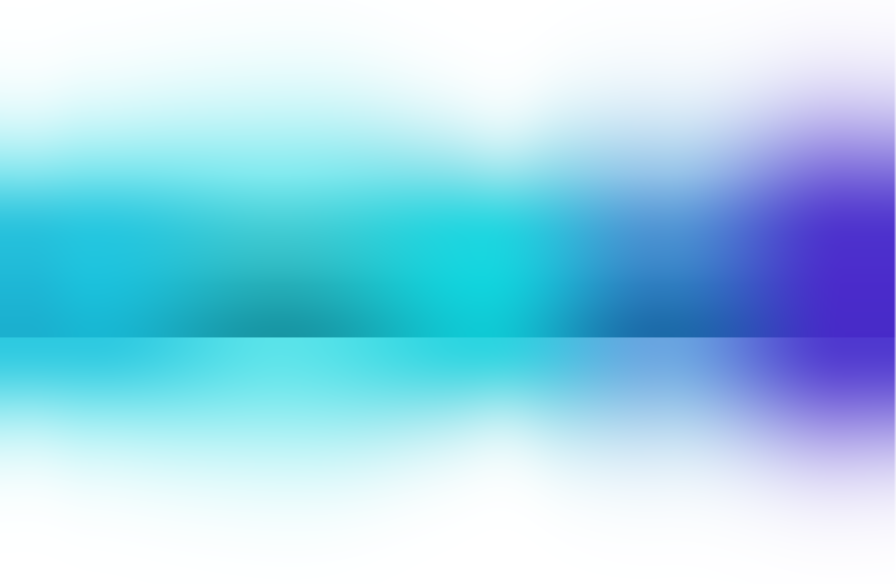
A WebGL 1 fragment shader for this background:

```glsl
precision highp float;
// Soft studio backdrop: a glowing cyan-to-violet wall meeting a pale floor at a crisp horizon.

uniform vec2 u_resolution;

const float HORIZON = 0.42216;    // height of the wall-floor seam
const float WALL_PLATEAU = 0.16;  // wall height that stays fully coloured
const float WALL_SPREAD = 1.1;    // softness of the wall fade relative to the floor
const float FALLOFF = 2.1;        // steepness of the fades into white
const float GLOW_LOW = 0.09;      // wall height where rich tones start to lighten
const float GLOW_HIGH = 0.28;     // wall height where only light tones remain
const float PALE_REACH = 0.2;     // distance over which light tones turn pale
const float SHADOW_HEIGHT = 0.075;
const vec3 SHADOW_TINT = vec3(2.5, 1.0, 0.8); // channel absorption of the seam shadow
const vec3 NOTCH = vec3(0.566, 0.045, 0.014); // white notch: position, width, depth
const vec3 SCALLOP = vec3(0.04, 0.25, 0.005); // ripple of the fade: offset, period, depth
const float RIM_X = 0.9984;       // start of the thin bright rim on the right
const float RIM_STRENGTH = 0.5;
const vec3 WHITE = vec3(1.0);

// Horizontal positions of the six colour stops
const float X_EDGE = 0.03;
const float X_SKY = 0.104;
const float X_TEAL = 0.3125;
const float X_AQUA = 0.538;
const float X_BLUE = 0.74;
const float X_VIOLET = 0.945;

// Light tones: rgb, with the vertical fade distance in alpha
const vec4 LIGHT_EDGE = vec4(0.18, 0.79, 0.88, 0.162);
const vec4 LIGHT_SKY = vec4(0.18, 0.79, 0.88, 0.174);
const vec4 LIGHT_TEAL = vec4(0.35, 0.89, 0.915, 0.203);
const vec4 LIGHT_AQUA = vec4(0.17, 0.835, 0.88, 0.158);
const vec4 LIGHT_BLUE = vec4(0.41, 0.645, 0.88, 0.183);
const vec4 LIGHT_VIOLET = vec4(0.31, 0.22, 0.81, 0.194);

// Pale tones far from the seam
const vec4 PALE_EDGE = vec4(0.24, 0.86, 0.90, 1.0);
const vec4 PALE_SKY = vec4(0.25, 0.87, 0.905, 1.0);
const vec4 PALE_TEAL = vec4(0.35, 0.89, 0.915, 1.0);
const vec4 PALE_AQUA = vec4(0.25, 0.80, 0.86, 1.0);
const vec4 PALE_BLUE = vec4(0.41, 0.68, 0.87, 1.0);
const vec4 PALE_VIOLET = vec4(0.31, 0.22, 0.81, 1.0);

// Rich tones low on the wall: rgb, with the seam shadow strength in alpha
const vec4 RICH_EDGE = vec4(0.12, 0.725, 0.845, 0.05);
const vec4 RICH_SKY = vec4(0.11, 0.765, 0.87, 0.06);
const vec4 RICH_TEAL = vec4(0.16, 0.71, 0.745, 0.17);
const vec4 RICH_AQUA = vec4(0.07, 0.84, 0.875, 0.06);
const vec4 RICH_BLUE = vec4(0.20, 0.51, 0.775, 0.18);
const vec4 RICH_VIOLET = vec4(0.295, 0.17, 0.797, 0.02);

// Smooth horizontal gradient through the six stops
vec4 gradientAcross(float x, vec4 edge, vec4 sky, vec4 teal, vec4 aqua, vec4 blue, vec4 violet) {
  vec4 tone = mix(edge, sky, smoothstep(X_EDGE, X_SKY, x));
  tone = mix(tone, teal, smoothstep(X_SKY, X_TEAL, x));
  tone = mix(tone, aqua, smoothstep(X_TEAL, X_AQUA, x));
  tone = mix(tone, blue, smoothstep(X_AQUA, X_BLUE, x));
  return mix(tone, violet, smoothstep(X_BLUE, X_VIOLET, x));
}

// Bell-shaped falloff from 1 at zero distance
float bell(float dist, float spread) {
  return exp(-pow(abs(dist) / spread, FALLOFF));
}

void main() {
  vec2 uv = gl_FragCoord.xy / u_resolution;
  vec2 halfPixel = 0.5 / u_resolution;
  float rise = uv.y - HORIZON;
  float floorDepth = max(-rise, 0.0);
  float wallHeight = max(rise, 0.0);
  float fadeHeight = max(rise - WALL_PLATEAU, 0.0);

  vec4 light = gradientAcross(uv.x, LIGHT_EDGE, LIGHT_SKY, LIGHT_TEAL,
                              LIGHT_AQUA, LIGHT_BLUE, LIGHT_VIOLET);
  vec3 pale = gradientAcross(uv.x, PALE_EDGE, PALE_SKY, PALE_TEAL,
                             PALE_AQUA, PALE_BLUE, PALE_VIOLET).rgb;
  vec4 rich = gradientAcross(uv.x, RICH_EDGE, RICH_SKY, RICH_TEAL,
                             RICH_AQUA, RICH_BLUE, RICH_VIOLET);

  // Fade distance with a scalloped outline
  float ripple = 0.5 + 0.5 * cos(6.28319 * (uv.x - SCALLOP.x) / SCALLOP.y);
  float spread = light.a - SCALLOP.z * ripple - NOTCH.z * bell(uv.x - NOTCH.x, NOTCH.y);

  // Light tones turn pale on the way into white
  float paleness = smoothstep(0.0, PALE_REACH, floorDepth + fadeHeight);
  vec3 airy = mix(light.rgb, pale, paleness);

  // Floor dissolves downwards
  vec3 floorColor = mix(WHITE, airy, bell(floorDepth, spread));

  // Wall: shadow at the seam, rich glow, light tones, then white
  float shadow = rich.a * bell(wallHeight, SHADOW_HEIGHT);
  vec3 glow = rich.rgb * (1.0 - shadow * SHADOW_TINT);
  float lightening = clamp((wallHeight - GLOW_LOW) / (GLOW_HIGH - GLOW_LOW), 0.0, 1.0);
  vec3 wallTone = mix(glow, airy, lightening);
  vec3 wallColor = mix(WHITE, wallTone, bell(fadeHeight, spread * WALL_SPREAD));

  // Seam and rim, smoothed over about one pixel
  vec3 color = mix(floorColor, wallColor, smoothstep(-halfPixel.y, halfPixel.y, rise));
  float rim = smoothstep(-halfPixel.x, halfPixel.x, uv.x - RIM_X);
  gl_FragColor = vec4(mix(color, WHITE, RIM_STRENGTH * rim), 1.0);
}
```
